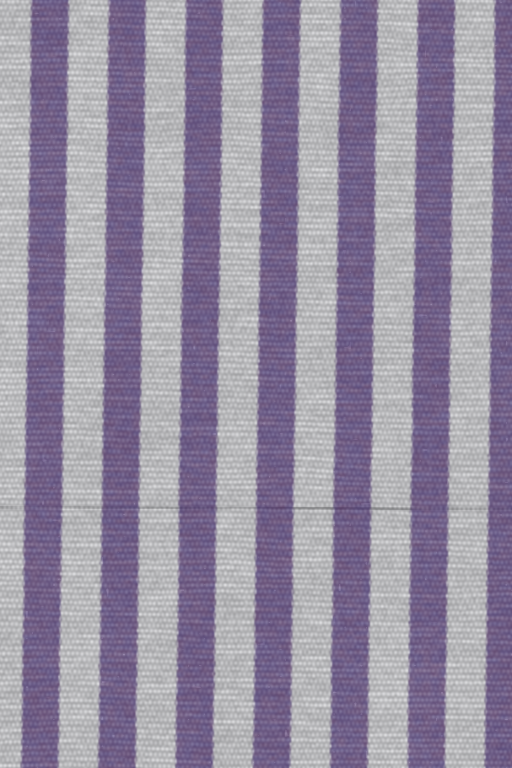
This texture is drawn by a WebGL 2 fragment shader. Its source:

```glsl
#version 300 es
precision highp float;
// Woven cotton with slightly leaning purple and pale grey vertical stripes.

#define PERIOD 0.1509      // stripe pitch, in canvas widths
#define FIRST_CENTER 0.0775
#define STRIPE_HALF 0.0362 // half width of a purple stripe
#define EDGE_SOFT 0.0046   // dye bleed at stripe edges
#define LEAN 0.0137        // sideways drift per unit of height
#define ROWS 88.0          // weft rows per canvas width
#define COLUMNS 112.0      // warp threads per canvas width
#define CREASE_Y 0.509     // height of the thin pulled thread
#define CREASE_HALF 0.0012

uniform vec2 u_resolution;
out vec4 fragColor;

const float TAU = 6.2831853;
const vec3 PURPLE = vec3(0.440, 0.373, 0.530);
const vec3 PURPLE_RELIEF = vec3(0.030, 0.035, 0.030);
const vec3 GREY = vec3(0.725, 0.726, 0.735);
const vec3 GREY_RELIEF = vec3(0.045);

float hash(vec2 p) {
  vec3 q = fract(vec3(p.xyx) * 0.1031);
  q += dot(q, q.yzx + 33.33);
  return fract((q.x + q.y) * q.z);
}

// Smooth value noise in 0..1
float noise(vec2 p) {
  vec2 i = floor(p), f = fract(p);
  f = f * f * (3.0 - 2.0 * f);
  return mix(mix(hash(i), hash(i + vec2(1, 0)), f.x),
             mix(hash(i + vec2(0, 1)), hash(i + vec2(1, 1)), f.x), f.y);
}

void main() {
  vec2 p = gl_FragCoord.xy / u_resolution.x;
  float pixel = 1.0 / u_resolution.x;

  // Plain weave: rows of bumps, staggered from one row to the next
  float row = (p.y + 0.012 * p.x) * ROWS + 0.7 * noise(p * vec2(7.0, 12.0) + 5.0);
  float column = (p.x - LEAN * p.y) * COLUMNS + 0.6 * noise(p * vec2(14.0, 9.0) + 31.0);
  float ridges = cos(TAU * row);
  float bumps = cos(0.5 * TAU * row) * cos(TAU * column);

  // Uneven yarn: slubs along the rows, fine grain, broad shading
  float slub = noise(vec2(p.x * 16.0, row) + 70.0) - 0.5;
  float grain = noise(p * vec2(150.0, 190.0) + 11.0) - 0.5;
  float shade = noise(p * 5.0 + 23.0) - 0.5;
  float relief = (0.85 + 0.7 * slub) * ridges + 0.85 * bumps
               + 1.1 * slub + 1.7 * grain + 0.4 * shade;

  // Stripes, their edges nudged by the threads
  float wander = 0.0016 * (noise(vec2(p.x * 6.0, p.y * 9.0) + 47.0) - 0.5);
  float x = p.x - FIRST_CENTER - LEAN * p.y + wander;
  float fromCenter = abs(fract(x / PERIOD + 0.5) - 0.5) * PERIOD;
  float edge = fromCenter - STRIPE_HALF + 0.0009 * bumps + 0.0014 * grain;
  float soft = max(EDGE_SOFT, pixel);
  float dyed = 1.0 - smoothstep(-soft, soft, edge);

  vec3 color = mix(GREY + GREY_RELIEF * relief, PURPLE + PURPLE_RELIEF * relief, dyed);

  // Faint warm and cool flecks in the dyed yarn, plus rare pale lint
  float tint = noise(p * vec2(60.0, 110.0) + 90.0) - 0.5;
  color += dyed * tint * vec3(0.035, 0.0, -0.03);
  float lint = smoothstep(0.93, 0.99, noise(p * 95.0 + 140.0));
  color += dyed * lint * 0.07;

  // One thin pulled thread across the cloth
  float creaseDist = abs(p.y - CREASE_Y + 0.003 * p.x);
  float crease = 1.0 - smoothstep(CREASE_HALF, CREASE_HALF + 1.2 * pixel, creaseDist);
  float strength = 0.5 + 0.5 * noise(vec2(p.x * 20.0, 3.0));
  color -= crease * strength * mix(0.16, 0.06, dyed);

  fragColor = vec4(clamp(color, 0.0, 1.0), 1.0);
}
```
